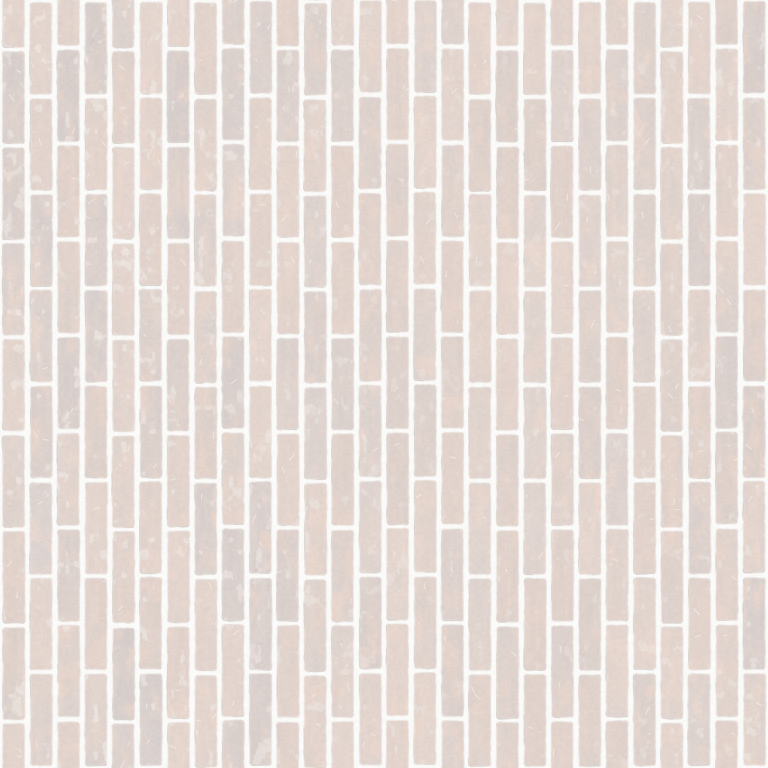
Give the GLSL for this texture, as a three.js fragment shader.

```glsl
// Pale upright bricks in white mortar: 28 columns of 8, alternate columns shifted half a brick.
// Each brick is a rounded box with a wobbly edge; hashes choose its tint and scratches,
// and periodic value noise adds blotches, worn rims and grain that wrap at the borders.

varying vec2 vUv;

const vec2 GRID = vec2(28.0, 8.0);
const vec2 BRICK_HALF = vec2(0.0143, 0.0597);
const float CORNER = 0.0036;
const float SOFT = 0.0013;

const vec3 MORTAR = vec3(0.982, 0.981, 0.975);
const vec3 CLAY = vec3(0.887, 0.832, 0.803);
const vec3 MAUVE = vec3(0.843, 0.812, 0.804);
const vec3 PEACH = vec3(0.916, 0.838, 0.797);
const vec3 CHALK = vec3(0.930, 0.903, 0.885);
const vec3 SHADE = vec3(0.765, 0.735, 0.715);

float hash(vec2 p, float seed) {
    vec3 q = fract(vec3(p.xyx + seed) * vec3(0.1031, 0.1030, 0.0973));
    q += dot(q, q.yzx + 33.33);
    return fract((q.x + q.y) * q.z);
}

// Value noise that repeats after a whole number of cells
float noise(vec2 uv, vec2 period, float seed) {
    vec2 p = uv * period;
    vec2 i = floor(p);
    vec2 f = fract(p);
    f = f * f * (3.0 - 2.0 * f);
    vec2 a = mod(i, period);
    vec2 b = mod(i + 1.0, period);
    return mix(mix(hash(a, seed), hash(vec2(b.x, a.y), seed), f.x),
               mix(hash(vec2(a.x, b.y), seed), hash(b, seed), f.x), f.y);
}

float fbm(vec2 uv, vec2 period, float seed) {
    float sum = 0.0;
    float gain = 0.55;
    for (int i = 0; i < 3; i++) {
        sum += gain * noise(uv, period, seed + float(i) * 7.0);
        period *= 2.0;
        gain *= 0.5;
    }
    return sum;
}

float roundedBox(vec2 p, vec2 halfSize, float radius) {
    vec2 d = abs(p) - halfSize + radius;
    return length(max(d, 0.0)) + min(max(d.x, d.y), 0.0) - radius;
}

float segment(vec2 p, vec2 a, vec2 b) {
    vec2 ab = b - a;
    return length(p - a - ab * clamp(dot(p - a, ab) / dot(ab, ab), 0.0, 1.0));
}

// Short pale scratches placed at random on some bricks
float scratches(vec2 p, vec2 id) {
    float mark = 0.0;
    for (int i = 0; i < 3; i++) {
        float s = 50.0 + float(i) * 11.0;
        vec2 start = (vec2(hash(id, s), hash(id, s + 1.0)) - 0.5) * BRICK_HALF * 1.6;
        vec2 reach = (vec2(hash(id, s + 2.0), hash(id, s + 3.0)) - 0.5) * vec2(0.014, 0.018);
        float line = 1.0 - smoothstep(0.0002, 0.0014, segment(p, start, start + reach + 0.0004));
        mark = max(mark, line * step(0.72, hash(id, s + 4.0)));
    }
    return mark;
}

vec3 brickColor(vec2 uv, vec2 p, vec2 id, float grain) {
    // Mauve firing is stronger on one side of the wall
    float zone = 0.5 + 0.5 * cos(6.28318 * (uv.x - 0.16));
    float tint = hash(id, 3.0);
    float cloud = fbm(uv, vec2(56.0, 28.0), 5.0);
    float mauve = smoothstep(0.35, 1.1, tint * 0.6 + cloud * 0.7) * mix(0.55, 1.0, zone);
    vec3 color = mix(CLAY, MAUVE, mauve);

    // Warm blotches, chalky wear and vertical streaks
    float warm = smoothstep(0.50, 0.78, fbm(uv, vec2(64.0, 40.0), 31.0));
    color = mix(color, PEACH, warm * mix(0.4, 0.75, hash(id, 9.0)));
    float chalk = smoothstep(0.64, 0.78, fbm(uv, vec2(80.0, 64.0), 71.0));
    color = mix(color, CHALK, chalk * mix(0.3, 0.7, zone));
    color += (noise(uv, vec2(160.0, 24.0), 91.0) - 0.5) * 0.014;
    color += (hash(id, 13.0) - 0.5) * 0.014 + grain * 0.022;
    return mix(color, CHALK + 0.02, scratches(p, id) * 0.65);
}

void main() {
    // Staggered brick cell and local position in canvas units
    vec2 g = vUv * GRID;
    float column = mod(floor(g.x), GRID.x);
    g.y += 0.5 * (1.0 - mod(column, 2.0)) + (hash(vec2(column, 2.0), 17.0) - 0.5) * 0.035;
    vec2 id = mod(floor(g), GRID);
    vec2 p = (fract(g) - 0.5) / GRID;
    p += (vec2(hash(id, 21.0), hash(id, 22.0)) - 0.5) * vec2(0.0010, 0.0012);

    // Brick outline with slightly chipped edges
    float wobble = fbm(vUv, vec2(112.0), 41.0) - 0.48;
    float d = roundedBox(p, BRICK_HALF, CORNER) + wobble * 0.0018;
    float brick = 1.0 - smoothstep(-SOFT, SOFT, d);
    float grain = noise(vUv, vec2(384.0), 61.0) - 0.5;

    // Mortar, brick face and pale rim
    vec3 mortar = MORTAR + grain * 0.016 - 0.018 * (1.0 - smoothstep(0.0, 0.0025, d));
    vec3 face = brickColor(vUv, p, id, grain);
    face = mix(face, CHALK, smoothstep(-0.0028, 0.0, d) * 0.32);
    vec3 color = mix(mortar, face, brick);

    // Broken thin shadow, strongest along the left and lower edges
    float rim = 1.0 - smoothstep(0.0002, 0.0014, abs(d));
    float broken = smoothstep(0.46, 0.80, noise(vUv, vec2(84.0, 48.0), 83.0));
    float side = mix(0.3, 1.0, step(p.x / BRICK_HALF.x + p.y / BRICK_HALF.y, 0.0));
    color = mix(color, SHADE, rim * broken * side * 0.42);

    gl_FragColor = vec4(color, 1.0);
}
```
